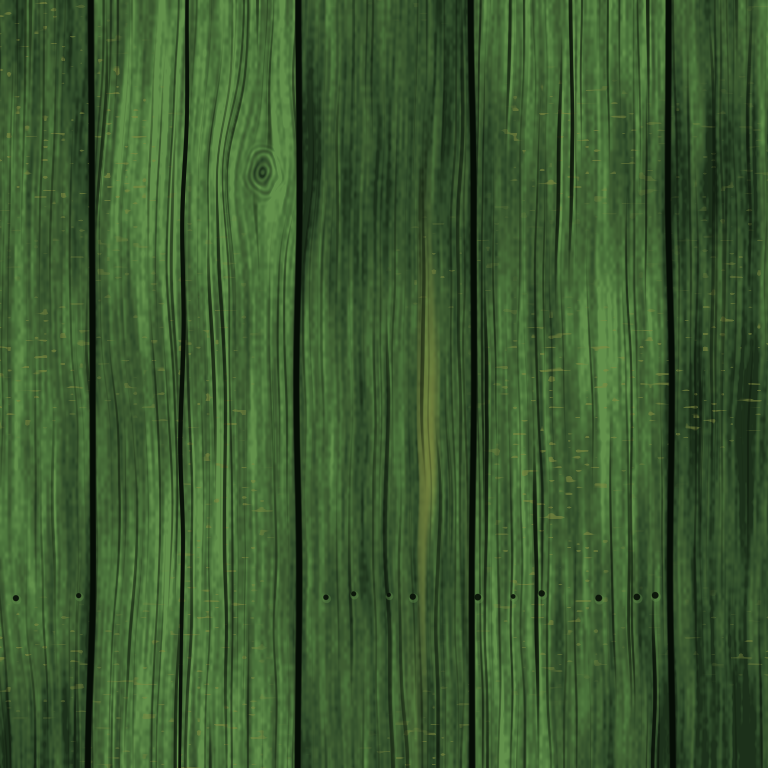
Reproduce this texture procedurally as a Shadertoy shader.

```glsl
// Weathered green painted planks with upright grain, cracks, a knot and a row of nail holes.

const vec3 GAP = vec3(0.02, 0.05, 0.02);
const vec3 OCHRE = vec3(0.50, 0.54, 0.25);
const vec3 PAINT[5] = vec3[5](
    vec3(0.11, 0.19, 0.10), vec3(0.18, 0.29, 0.16), vec3(0.24, 0.36, 0.19),
    vec3(0.29, 0.45, 0.23), vec3(0.38, 0.56, 0.29));
const float SEAMS[4] = float[4](0.118, 0.388, 0.616, 0.873);
const float PLANK_TONE[4] = float[4](0.34, 0.64, 0.44, 0.60);
const float PLANK_CRACKS[4] = float[4](0.65, 0.85, 0.60, 1.0);
const vec2 KNOT = vec2(0.342, 0.775);

float hash(vec2 p) {
    vec3 q = fract(vec3(p.xyx) * 0.1031);
    q += dot(q, q.yzx + 33.33);
    return fract((q.x + q.y) * q.z);
}

float noise(vec2 p) {
    vec2 i = floor(p), f = fract(p);
    f = f * f * (3.0 - 2.0 * f);
    return mix(mix(hash(i), hash(i + vec2(1, 0)), f.x),
               mix(hash(i + vec2(0, 1)), hash(i + vec2(1, 1)), f.x), f.y);
}

// Noise centred on zero
float vary(vec2 p) { return noise(p) - 0.5; }

// Soft spot, one at its centre
float spot(vec2 p, vec2 centre, vec2 radius) {
    vec2 d = (p - centre) / radius;
    return exp(-dot(d, d));
}

float line(float dist, float halfWidth, float aa) {
    return 1.0 - smoothstep(halfWidth - 0.5 * aa, halfWidth + aa, abs(dist));
}

vec3 paint(float tone) {
    float s = clamp(tone, 0.0, 1.0) * 4.0;
    int i = min(int(s), 3);
    return mix(PAINT[i], PAINT[i + 1], s - float(i));
}

// Broken upright cracks, at most one in each column
float cracks(vec2 g, float density, float seed, float aa) {
    float u = g.x * density, column = floor(u);
    float h = hash(vec2(column, seed));
    float centre = 0.5 + 0.5 * vary(vec2(column * 7.3, g.y * 6.0));
    float life = noise(vec2(column * 3.7 + seed, g.y * 3.0 + h * 40.0));
    float open = smoothstep(0.45, 0.90, life);
    return open * line((fract(u) - centre) / density, 0.13 * open / density, aa);
}

// Bend the grain gently, and part it around the knot
vec2 grainSpace(vec2 p) {
    float bend = 0.022 * vary(p * vec2(6.0, 3.0)) + 0.004 * vary(p * vec2(25.0, 11.0));
    float part = 0.75 * (p.x - KNOT.x) * spot(p, KNOT, vec2(0.05, 0.085));
    return vec2(p.x + bend - part, p.y);
}

// Irregular row of holes: x is the dark pit, y the lit rim
vec2 nailHoles(vec2 p, float aa) {
    float cell = floor(p.x * 25.0), h = hash(vec2(cell, 4.0));
    vec2 centre = vec2((cell + 0.5 + 0.5 * (h - 0.5)) / 25.0, 0.224 + 0.007 * (fract(h * 17.0) - 0.5));
    float radius = mix(0.0025, 0.0045, fract(h * 31.0));
    float present = step(0.15, h);
    return present * vec2(line(length(p - centre), radius, aa),
                          line(length(p - centre - vec2(0.001, -0.002)), radius + 0.002, aa));
}

void mainImage(out vec4 fragColor, in vec2 fragCoord) {
    vec2 p = fragCoord / iResolution.xy;
    float aa = 1.0 / min(iResolution.x, iResolution.y);

    // Planks and the gaps between them
    int plank = 0;
    float seamDist = 1.0;
    for (int i = 0; i < 4; i++) {
        float d = p.x - SEAMS[i] - 0.007 * vary(vec2(float(i) * 7.0, p.y * 4.0));
        if (d > 0.0) plank = (i + 1) % 4;
        seamDist = min(seamDist, abs(d));
    }
    float id = float(plank);
    vec2 g = grainSpace(p) + vec2(id * 3.0, 0.0);

    // Broad light and shade
    float tone = PLANK_TONE[plank] + 0.55 * vary(p * vec2(5.0, 4.0) + id * 9.0);
    tone += 0.22 * spot(p, vec2(0.27, 0.32), vec2(0.10, 0.20));
    tone += 0.20 * spot(p, vec2(0.80, 0.80), vec2(0.07, 0.30));
    tone -= 0.28 * spot(p, vec2(0.94, 0.75), vec2(0.08, 0.09));
    tone -= 0.28 * spot(p, vec2(0.94, 0.48), vec2(0.08, 0.10));
    tone -= 0.22 * spot(p, vec2(0.50, 0.23), vec2(0.12, 0.08));
    tone -= 0.25 * exp(-seamDist / 0.012);

    // Grain streaks and surface grit
    tone += 0.34 * vary(g * vec2(55.0, 2.5)) + 0.50 * vary(g * vec2(130.0, 5.0));
    tone += 0.42 * vary(g * vec2(270.0, 12.0)) + 0.24 * vary(p * vec2(240.0, 130.0));

    // Knot: oval rings around a dark heart
    vec2 k = (p - KNOT) * vec2(1.0, 0.72);
    float ringRadius = length(k) + 0.006 * vary(p * 60.0);
    float knot = smoothstep(0.034, 0.012, ringRadius);
    tone += knot * (0.24 * sin(ringRadius * 950.0) - 0.12);
    tone -= 0.55 * spot(p, KNOT, vec2(0.009, 0.014));

    // Cracks with a lit edge; one long split runs down the second plank
    float amount = PLANK_CRACKS[plank] * (1.0 - knot);
    float wide = cracks(g, 62.0, 3.0, aa), thin = cracks(g, 125.0, 8.0, aa);
    tone += 0.28 * amount * cracks(g - vec2(0.003, 0.0), 62.0, 3.0, aa);
    float splitX = 0.232 + 0.011 * p.y + 0.007 * vary(vec2(2.0, p.y * 7.0));
    float split = line(p.x - splitX, 0.0013 + 0.0015 * noise(vec2(5.0, p.y * 8.0)), aa);
    vec3 color = paint(tone);

    // Worn ochre streaks and small scratches on the middle plank
    float wear = spot(p, vec2(0.565, 0.38), vec2(0.030, 0.28)) * float(plank == 2);
    color = mix(color, OCHRE, 0.75 * wear * smoothstep(0.58, 0.85, noise(g * vec2(85.0, 2.0))));
    float flecks = smoothstep(0.83, 0.93, noise(p * vec2(85.0, 230.0)))
                 * smoothstep(0.50, 0.80, noise(p * vec2(7.0, 6.0) + 3.0));
    color = mix(color, OCHRE, 0.6 * flecks);

    color = mix(color, GAP, max(0.85 * amount * max(wide, 0.7 * thin), 0.95 * split));
    vec2 nails = nailHoles(p, aa) * float(plank != 1 && p.x < SEAMS[3]);
    color = mix(color, PAINT[4], 0.4 * nails.y);
    color = mix(color, GAP, 0.9 * nails.x);
    color = mix(color, GAP, line(seamDist, 0.0035, 1.5 * aa));
    fragColor = vec4(color, 1.0);
}
```
